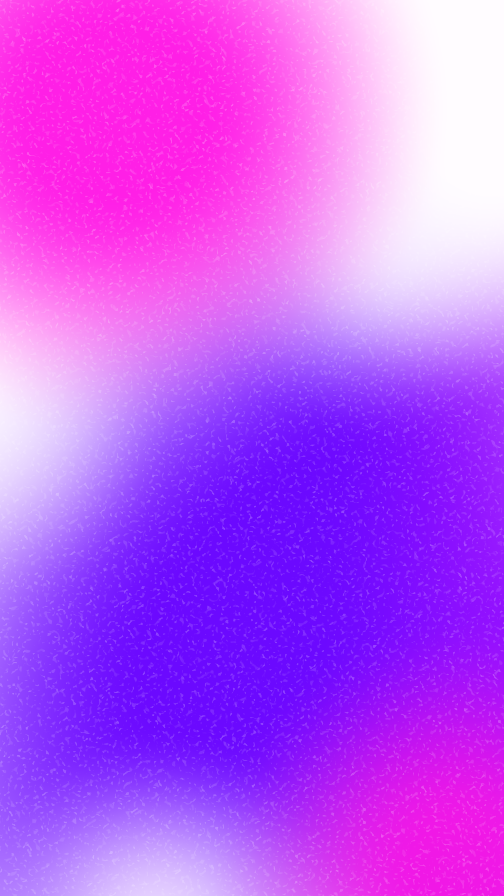
Reproduce this background procedurally as a WebGL 2 fragment shader.

```glsl
#version 300 es
precision highp float;
// Soft colour mesh: violet, magenta and white glows blended over a white base,
// each a smooth elliptical falloff, finished with fine pale flecks of noise.
// Lengths are fractions of the canvas height; the origin is at the lower left.
uniform vec2 u_resolution;
out vec4 fragColor;

const vec3 WHITE = vec3(1.0, 0.99, 1.0);
const vec3 LILAC_WHITE = vec3(0.96, 0.92, 1.0);
const vec3 VIOLET = vec3(0.40, 0.0, 1.0);
const vec3 PURPLE = vec3(0.56, 0.03, 1.0);
const vec3 MAGENTA = vec3(1.0, 0.09, 0.90);
const vec3 DEEP_MAGENTA = vec3(0.94, 0.06, 0.90);

vec2 hash2(vec2 cell) {
  vec3 q = fract(cell.xyx * vec3(0.1031, 0.1030, 0.0973));
  q += dot(q, q.yzx + 33.33);
  return fract((q.xx + q.yz) * q.zy);
}

// Dot product of a corner's random unit gradient with the offset to it
float cornerSlope(vec2 cell, vec2 offset) {
  float angle = 6.2832 * hash2(cell).x;
  return dot(vec2(cos(angle), sin(angle)), offset);
}

float gradientNoise(vec2 p) {
  vec2 i = floor(p), f = fract(p);
  vec2 s = f * f * f * (f * (f * 6.0 - 15.0) + 10.0);
  vec2 e = vec2(1.0, 0.0);
  float low = mix(cornerSlope(i, f), cornerSlope(i + e, f - e), s.x);
  float high = mix(cornerSlope(i + e.yx, f - e.yx), cornerSlope(i + 1.0, f - 1.0), s.x);
  return mix(low, high, s.y);
}

vec2 rotate(vec2 p, float angle) {
  float c = cos(angle), s = sin(angle);
  return mat2(c, -s, s, c) * p;
}

// 1 inside the core radius, easing to 0 at the rim
float glow(vec2 p, vec2 center, float core, float rim) {
  return 1.0 - smoothstep(core, rim, distance(p, center));
}

// Glow of an ellipse whose long axis is turned by the given angle
float ellipseGlow(vec2 p, vec2 center, vec2 radii, float angle, float core, float rim) {
  return glow(rotate(p - center, angle) / radii, vec2(0.0), core, rim);
}

vec3 colourMesh(vec2 p) {
  // Violet band from lower left to upper right, filled out on its lower side
  vec3 violet = mix(VIOLET, PURPLE, smoothstep(0.34, 0.58, p.x));
  float band = ellipseGlow(p, vec2(0.32, 0.333), vec2(0.52, 0.293), 0.785, 0.35, 1.5);
  vec3 color = mix(WHITE, violet, band);
  color = mix(color, violet, glow(p, vec2(0.52, 0.23), 0.08, 0.30));

  // Pale glows around the band
  color = mix(color, LILAC_WHITE, 0.8 * glow(p, vec2(0.423, 0.733), 0.0, 0.23));
  color = mix(color, WHITE, glow(p, vec2(0.555, 0.86), 0.06, 0.32));
  color = mix(color, WHITE, 0.5 * glow(p, vec2(0.0, 0.515), 0.0, 0.20));
  color = mix(color, LILAC_WHITE, 0.85 * glow(p, vec2(0.175, -0.03), 0.0, 0.22));

  // Magenta corners
  color = mix(color, MAGENTA, glow(p, vec2(0.13, 0.875), 0.09, 0.38));
  return mix(color, DEEP_MAGENTA, glow(p, vec2(0.51, 0.03), 0.04, 0.29));
}

// Peaks of turned gradient noise, left as small irregular flecks
float flecks(vec2 p, float frequency, float angle) {
  return smoothstep(0.18, 0.5, gradientNoise(rotate(p, angle) * frequency + 300.0));
}

void main() {
  vec2 p = gl_FragCoord.xy / u_resolution.y;
  vec3 color = colourMesh(p);

  // Flecks of two sizes in loose clumps, over a faint even haze
  float clump = 1.0 + 0.8 * gradientNoise(p * 55.0);
  float dust = max(flecks(p, 250.0, 0.6), 0.7 * flecks(p, 180.0, 2.1));
  color = mix(color, WHITE, clamp(0.035 + 0.17 * dust * clump, 0.0, 1.0));

  fragColor = vec4(color, 1.0);
}
```
